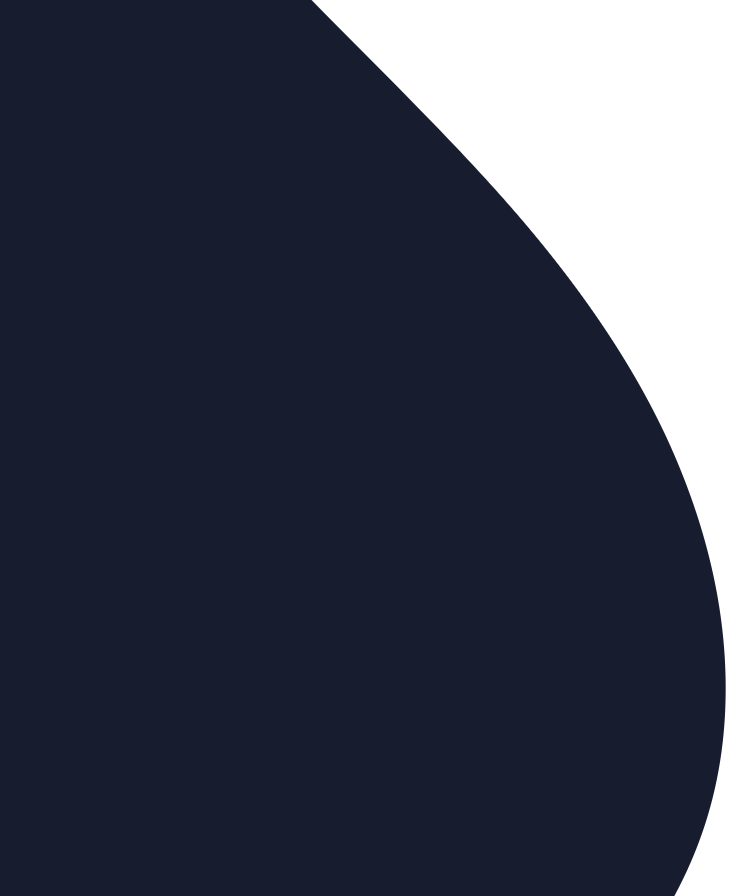
Reproduce this background procedurally as a WebGL 2 fragment shader.

```glsl
#version 300 es
precision highp float;

// A dark navy field with a smooth, swelling right-hand edge on white.
// The edge is a height-to-x curve of four joined cubic Hermite spans,
// antialiased by its screen-space gradient.

uniform vec2 u_resolution;
out vec4 outColor;

// Knots hold (depth from the top, edge x, slope dx/ddepth), in canvas heights.
float hermite(vec3 a, vec3 b, float depth) {
    float span = b.x - a.x;
    float t = (depth - a.x) / span;
    float s = 1.0 - t;
    return s * s * ((1.0 + 2.0 * t) * a.y + t * span * a.z)
         + t * t * ((1.0 + 2.0 * s) * b.y - s * span * b.z);
}

float edgeX(float depth) {
    vec3 top = vec3(0.0, 0.3477, 0.98);
    vec3 shoulder = vec3(0.2604, 0.5951, 0.83);
    vec3 flank = vec3(0.5078, 0.7526, 0.43);
    vec3 bulge = vec3(0.7682, 0.8099, 0.0);
    vec3 base = vec3(1.0, 0.7526, -0.54);
    if (depth < shoulder.x) return hermite(top, shoulder, depth);
    if (depth < flank.x) return hermite(shoulder, flank, depth);
    if (depth < bulge.x) return hermite(flank, bulge, depth);
    return hermite(bulge, base, depth);
}

void main() {
    vec2 p = gl_FragCoord.xy / u_resolution.y;

    // Signed offset from the edge, measured in pixels
    float offset = p.x - edgeX(1.0 - p.y);
    float pixels = offset / length(vec2(dFdx(offset), dFdy(offset)));

    vec3 navy = vec3(0.090, 0.110, 0.180);
    vec3 white = vec3(1.0);
    outColor = vec4(mix(navy, white, clamp(pixels + 0.5, 0.0, 1.0)), 1.0);
}
```
